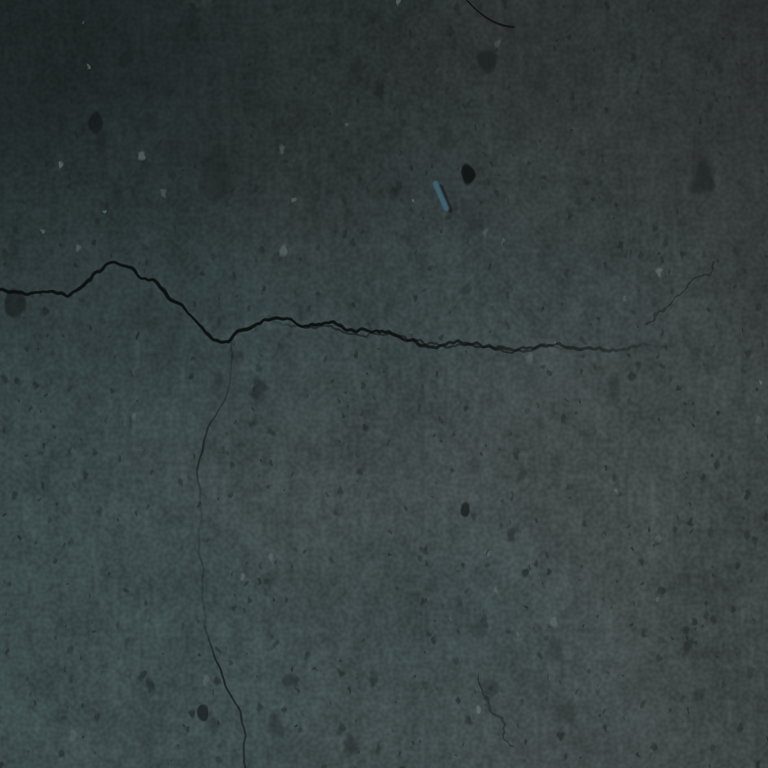
Write a WebGL 2 fragment shader that draws this texture.

```glsl
#version 300 es
precision highp float;
// Dark, worn concrete floor with a long branching crack, stains and pits.
// Layered gradient noise makes the grain, hashed cells scatter the spots,
// and the cracks are distances to noisy curves.

uniform vec2 u_resolution;
out vec4 fragColor;

const vec3 LIT_CONCRETE = vec3(0.252, 0.295, 0.298);
const vec3 DIM_CONCRETE = vec3(0.178, 0.207, 0.209);
const vec3 COOL_TINT = vec3(0.94, 1.01, 1.015);
const vec3 WARM_TINT = vec3(1.05, 0.995, 0.985);
const vec3 STAIN = vec3(0.105, 0.125, 0.125);
const vec3 PIT = vec3(0.045, 0.055, 0.057);
const vec3 DUST = vec3(0.42, 0.47, 0.46);
const vec3 BLUE_FLAKE = vec3(0.25, 0.39, 0.45);
const float CRACK_WIDTH = 0.0019;
const float HAIR_WIDTH = 0.0011;
const float GRAIN = 0.17;
const float MOTTLE = 0.12;

vec2 hash2(vec2 p) {
  vec3 q = fract(p.xyx * vec3(0.1031, 0.103, 0.0973));
  q += dot(q, q.yzx + 33.33);
  return fract((q.xx + q.yz) * q.zy);
}

// Gradient noise, roughly -0.7 to 0.7
float noise(vec2 p) {
  vec2 i = floor(p), f = fract(p);
  vec2 u = f * f * f * (f * (f * 6.0 - 15.0) + 10.0);
  vec4 corner;
  for (int k = 0; k < 4; k++) {
    vec2 o = vec2(k & 1, k >> 1);
    float angle = 6.28318 * hash2(i + o + 71.0).x;
    corner[k] = dot(vec2(cos(angle), sin(angle)), f - o);
  }
  vec2 rows = mix(corner.xz, corner.yw, u.x);
  return mix(rows.x, rows.y, u.y);
}

// Coverage of round spots; radius range is in cell units
float scatter(vec2 p, float cells, float chance, vec2 radii, float soft, float seed) {
  vec2 g = p * cells, id = floor(g);
  float cover = 0.0;
  for (int y = -1; y <= 1; y++)
    for (int x = -1; x <= 1; x++) {
      vec2 cell = id + vec2(x, y);
      vec2 place = hash2(cell + seed), kind = hash2(cell + seed + 37.0);
      float r = mix(radii.x, radii.y, kind.y * kind.y);
      vec2 q = (g - cell - place) * vec2(1.25, 0.85);
      float spot = 1.0 - smoothstep(1.0 - soft, 1.0 + soft, length(q) / r);
      cover = max(cover, spot * step(kind.x, chance) * mix(0.45, 1.0, fract(kind.x * 91.0)));
    }
  return cover;
}

float segment(vec2 p, vec2 a, vec2 b) {
  vec2 d = b - a;
  return length(p - a - d * clamp(dot(p - a, d) / dot(d, d), 0.0, 1.0));
}

float stroke(float dist, float halfWidth) {
  return 1.0 - smoothstep(halfWidth * 0.4, halfWidth + 1.0 / u_resolution.y, abs(dist));
}

float band(float x, float a, float b, float fade) {
  return smoothstep(a - fade, a + fade, x) * (1.0 - smoothstep(b - fade, b + fade, x));
}

float crackHeight(float x, float seed) {
  float rise = (x - 0.155) / 0.05, dip = (x - 0.29) / 0.036;
  float h = mix(0.622, 0.55, smoothstep(0.0, 0.7, x));
  h += 0.04 * exp(-rise * rise) - 0.034 * exp(-dip * dip);
  return h + 0.012 * noise(vec2(x * 16.0, seed)) + 0.008 * noise(vec2(x * 48.0, seed))
    + 0.004 * noise(vec2(x * 120.0, seed));
}

float crackDistance(vec2 p, float seed) {
  float h = crackHeight(p.x, seed);
  float slope = (crackHeight(p.x + 0.002, seed) - h) / 0.002;
  return (p.y - h) / sqrt(1.0 + slope * slope);
}

void main() {
  vec2 p = gl_FragCoord.xy / u_resolution;
  vec2 wobble = vec2(noise(p * 45.0), noise(p * 45.0 + 19.0));
  vec2 fine = vec2(noise(p * 130.0 + 7.0), noise(p * 130.0 + 53.0));
  vec2 rough = p + 0.011 * wobble + 0.004 * fine;
  float cloud = noise(p * 4.0 + 3.0);

  // Light falloff and tint
  float light = 1.0 - smoothstep(0.35, 1.05, p.y + 0.08 * cloud);
  vec3 color = mix(DIM_CONCRETE, LIT_CONCRETE, light);
  color *= mix(COOL_TINT, WARM_TINT, smoothstep(0.0, 1.0, p.x + 0.4 * cloud));
  color *= 1.0 - 0.3 * exp(-5.0 * dot(p - vec2(0.0, 1.0), p - vec2(0.0, 1.0)));
  color *= 1.0 - 0.1 * smoothstep(0.75, 1.05, p.x);

  // Grain, mottling and faint upright streaks
  float tone = GRAIN * noise(p * 170.0) + MOTTLE * noise(p * 70.0 + 5.0);
  tone += 0.1 * noise(p * 23.0) + 0.09 * noise(p * 7.0 + 11.0);
  tone += 0.07 * noise(p * vec2(110.0, 14.0));
  color *= 1.0 + tone;

  // Stains, spots and pits
  float patchy = smoothstep(-0.3, 0.35, noise(p * 5.0 + 31.0));
  float large = scatter(rough, 7.0, 0.17, vec2(0.08, 0.23), 0.4, 12.0);
  color = mix(color, STAIN, 0.7 * large * smoothstep(0.4, 0.75, p.y));
  color = mix(color, STAIN, 0.6 * patchy * scatter(rough, 21.0, 0.32, vec2(0.08, 0.27), 0.5, 45.0));
  color = mix(color, STAIN, 0.55 * scatter(p + 0.004 * fine, 58.0, 0.22, vec2(0.1, 0.27), 0.5, 83.0));
  color = mix(color, PIT, 0.9 * scatter(p + 0.005 * wobble, 6.0, 0.07, vec2(0.05, 0.1), 0.2, 140.0));

  // Pale scuffs and dust flecks
  float scuff = scatter(rough, 9.0, 0.12, vec2(0.1, 0.24), 0.7, 211.0);
  color = mix(color, DUST, 0.16 * scuff * smoothstep(-0.3, 0.4, fine.x));
  color = mix(color, DUST, 0.65 * scatter(p + 0.004 * fine, 30.0, 0.035, vec2(0.07, 0.18), 0.4, 167.0));

  // Main crack with a weaker second strand and chipped edges
  float d = crackDistance(p, 2.5);
  float strength = mix(0.95, 0.55, smoothstep(0.4, 0.75, p.x)) * (1.0 - smoothstep(0.75, 0.9, p.x));
  color *= 1.0 + 0.12 * strength * exp(-abs(d) / 0.006);
  float width = CRACK_WIDTH * (1.0 + 0.9 * noise(vec2(p.x * 30.0, 8.0)));
  color = mix(color, PIT, strength * stroke(d, width));
  float strand = stroke(crackDistance(p, 9.5), HAIR_WIDTH) * band(p.x, 0.37, 0.72, 0.05);
  color = mix(color, PIT, 0.5 * strand);

  // Upright hairline, side branches and a stray fibre
  float bend = 0.257 + 0.065 * (1.0 - smoothstep(0.0, 0.25, p.y)) + 0.045 * smoothstep(0.38, 0.52, p.y);
  bend += 0.009 * noise(vec2(p.y * 18.0, 4.5)) + 0.004 * noise(vec2(p.y * 60.0, 6.5));
  float hair = 0.65 * stroke(p.x - bend, HAIR_WIDTH) * band(p.y, -0.1, 0.555, 0.01);
  hair *= 0.6 + 0.8 * noise(vec2(p.y * 9.0, 1.5));
  hair = max(hair, 0.35 * stroke(segment(rough, vec2(0.84, 0.575), vec2(0.93, 0.655)), HAIR_WIDTH));
  hair = max(hair, 0.35 * stroke(segment(rough, vec2(0.62, 0.12), vec2(0.665, 0.03)), HAIR_WIDTH));
  float fibre = p.y - 0.965 - 9.0 * (0.67 - p.x) * (0.67 - p.x);
  hair = max(hair, 0.8 * stroke(fibre, HAIR_WIDTH) * band(p.x, 0.6, 0.67, 0.003));
  color = mix(color, PIT, clamp(hair, 0.0, 1.0));

  // Single blue paint flake with a shaded side
  float flake = segment(p, vec2(0.567, 0.761), vec2(0.581, 0.729));
  color = mix(color, PIT, 0.5 * stroke(segment(p, vec2(0.574, 0.757), vec2(0.587, 0.726)), 0.003));
  color = mix(color, BLUE_FLAKE, 0.85 * stroke(flake, 0.0042));

  fragColor = vec4(color, 1.0);
}
```
